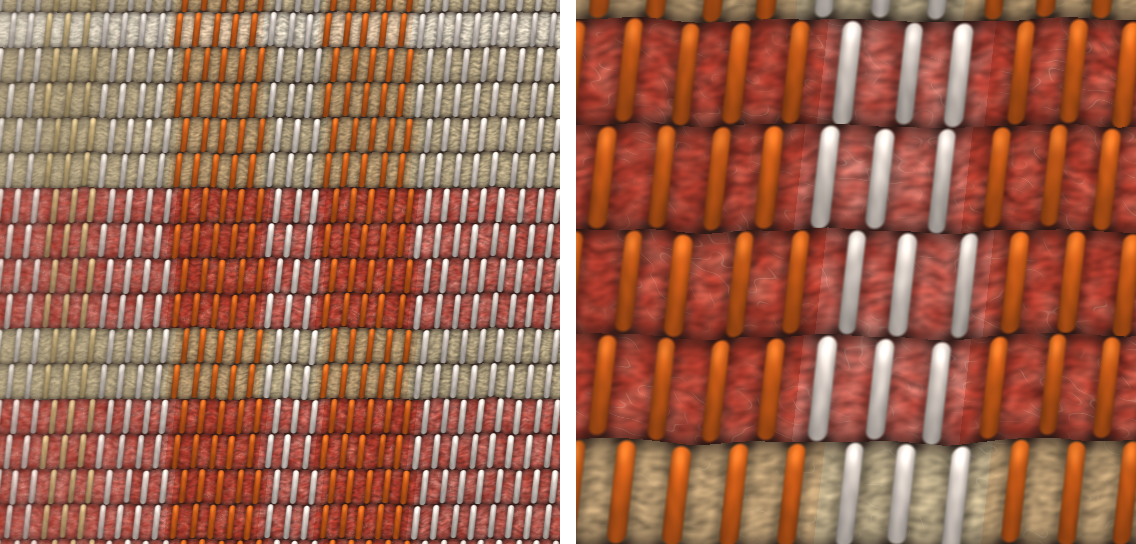
Left: the whole. Right: its middle third, enlarged.
Give the GLSL for this texture, as a Shadertoy shader.

```glsl
#define ROWS 15.48          // weft rows over the height
#define THREADS 30.1        // warp threads over the width
#define ORIGIN vec2(0.35, -0.35)
#define STAGGER 0.40        // sideways step of every other row
#define DRIFT 0.25          // slant of the whole warp
#define LEAN 0.20           // slant of each visible warp float
#define RADIUS 0.088        // warp half width, in rows
#define FUZZ 0.34           // strength of the weft fibres
#define SEAM_DARK 0.66      // depth of the gaps between rows

const vec3 CREAM  = vec3(0.80, 0.76, 0.69);
const vec3 BEIGE  = vec3(0.65, 0.59, 0.47);
const vec3 RED    = vec3(0.60, 0.22, 0.18);
const vec3 PINK   = vec3(0.72, 0.43, 0.39);
const vec3 WHITE  = vec3(0.82, 0.78, 0.75);
const vec3 TAN    = vec3(0.75, 0.65, 0.45);
const vec3 ORANGE = vec3(0.76, 0.34, 0.09);
const vec3 HOLE   = vec3(0.15, 0.10, 0.09);

float hash(vec2 p) {
    vec3 q = fract(vec3(p.xyx) * 0.1031);
    q += dot(q, q.yzx + 33.33);
    return fract((q.x + q.y) * q.z);
}

float corner(vec2 cell, vec2 offset) {
    float a = 6.2832 * hash(cell);
    return dot(vec2(cos(a), sin(a)), offset);
}

// Gradient noise, roughly -0.7 to 0.7
float noise(vec2 p) {
    vec2 i = floor(p), f = p - i;
    vec2 s = f * f * f * (f * (f * 6.0 - 15.0) + 10.0);
    vec2 e = vec2(1.0, 0.0);
    float low  = mix(corner(i, f), corner(i + e, f - e), s.x);
    float high = mix(corner(i + e.yx, f - e.yx), corner(i + 1.0, f - 1.0), s.x);
    return mix(low, high, s.y);
}

float between(float v, float a, float b) {
    return step(a, v) * step(v, b);
}

// Weft colour: one cream row, then bands of beige and red
vec3 weftColor(float row, float worn, float inOrange) {
    float isRed = max(between(row, 5.0, 8.0), step(11.0, row));
    vec3 pale = mix(BEIGE, CREAM, between(row, 0.0, 0.0));
    vec3 red = mix(RED, PINK, clamp(0.52 + worn - 0.3 * inOrange, 0.0, 1.0));
    return mix(pale, red, isRed) * mix(vec3(1.0), vec3(1.0, 0.92, 0.85), inOrange);
}

void mainImage(out vec4 fragColor, in vec2 fragCoord) {
    vec2 uv = fragCoord / iResolution.xy;
    float down = 1.0 - uv.y;
    float focus = smoothstep(0.0, 0.45, uv.x);

    // Weave coordinates: x counts threads, y counts rows downward
    vec2 w = vec2(uv.x * THREADS + DRIFT * down, down * ROWS) + ORIGIN;
    w.y += 0.06 * noise(vec2(w.x * 0.5, 3.0)) + 0.04 * noise(w * vec2(0.9, 0.4));
    float row = floor(w.y);
    float y = w.y - row;
    float odd = mod(row, 2.0);
    float x = w.x - STAGGER * odd + LEAN * (y - 0.5);
    float id = floor(x + 0.5);
    float rnd = hash(vec2(id + 7.0, row + 19.0));
    float dx = x - id + 0.14 * (rnd - 0.5);

    // Warp stripes
    float isOrange = max(between(id, 10.0, 14.0), between(id, 18.0, 22.0));
    float isTan = between(id, 3.0, 5.0);
    vec3 warp = mix(mix(WHITE, TAN, isTan), ORANGE, isOrange);

    // Weft yarn: stretched fibres, loose hairs and worn patches
    float fibres = noise(vec2(w.x * 2.0, w.y * 11.0 + 1.5 * noise(w * 2.0)))
                 + 0.6 * noise(vec2(w.x * 5.0 + w.y * 4.0, w.y * 17.0));
    float worn = 0.5 * noise(w * vec2(0.7, 1.3)) + 0.7 * noise(w * vec2(2.5, 6.0));
    float ridge = abs(noise(vec2(w.x * 1.5 + w.y * 3.0, w.y * 6.0 - w.x * 1.8)));
    float hair = smoothstep(0.05, 0.0, ridge) * smoothstep(-0.1, 0.3, worn);
    vec3 color = weftColor(row, worn, isOrange);
    color *= 1.0 + FUZZ * fibres * mix(0.6, 1.0, focus);
    color = mix(color, CREAM, 0.22 * hair);

    // Rounded yarn, dark seams and holes beside the warp ends
    float edge = abs(y - 0.5) + 0.05 * fibres;
    color *= 1.08 - 0.9 * edge * edge;
    float seam = smoothstep(0.37, 0.52, edge);
    float nearWarp = smoothstep(0.45, 0.12, abs(dx));
    float gap = seam * mix(0.45, 1.0, nearWarp) * mix(0.65, 1.0, focus);
    color = mix(color, HOLE, min(gap * SEAM_DARK * 1.25, 0.9));

    // Warp float as a capsule with a soft shadow
    float aspect = (iResolution.x / THREADS) / (iResolution.y / ROWS);
    float top = 0.09 + 0.03 * rnd;
    float bottom = 0.88 + 0.04 * hash(vec2(row, id));
    vec2 q = vec2(dx * aspect, y - clamp(y, top, bottom));
    float d = length(q) - RADIUS * (0.92 + 0.16 * rnd);
    float soft = max(0.8 * ROWS / iResolution.y, mix(0.035, 0.02, focus));
    color *= 1.0 - 0.27 * smoothstep(0.12, 0.0, d) * mix(0.5, 1.0, focus);

    float across = q.x / RADIUS;
    float light = mix(1.1, 0.8, smoothstep(0.1, 1.0, y)) * (1.0 - 0.28 * across * across);
    light *= 0.94 + 0.12 * rnd + 0.12 * noise(vec2(w.x * 6.0, w.y * 5.0));
    vec2 glintAt = vec2((across + 0.15) * 1.4, (y - 0.13) * 9.0);
    float glint = exp(-dot(glintAt, glintAt));
    warp = warp * light + glint * mix(vec3(0.16), vec3(0.16, 0.14, 0.08), isOrange);
    color = mix(color, warp, smoothstep(soft, -soft, d) * mix(0.82, 1.0, focus));

    // Broad uneven lighting
    color *= 1.0 + 0.07 * noise(uv * 3.0 + 5.0);
    fragColor = vec4(clamp(color, 0.0, 1.0), 1.0);
}
```
